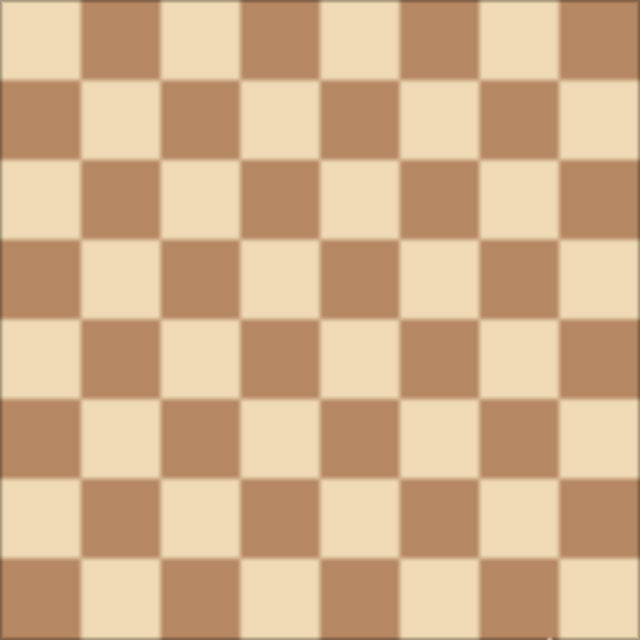
This pattern is drawn by a three.js fragment shader. Its source:

```glsl
// Soft-edged checkerboard of eight by eight tan and cream squares with a thin shaded rim.
varying vec2 vUv;

// Alternates between -1 and 1 in successive unit cells, with a soft step at each integer.
vec2 softSquareWave(vec2 p) {
  vec2 triangle = abs(mod(p + 0.5, 2.0) - 1.0) - 0.5;
  return smoothstep(-0.055, 0.055, triangle) * 2.0 - 1.0;
}

void main() {
  vec3 cream = vec3(0.938, 0.853, 0.710);
  vec3 tan_ = vec3(0.708, 0.530, 0.388);

  // Board: the grid is slightly inset, and the outer cells run on to the rim
  vec2 cell = (vUv - vec2(0.5, 0.501)) * 8.03 + 4.0;
  vec2 wave = softSquareWave(clamp(cell, 0.5, 7.5));
  vec3 color = mix(cream, tan_, 0.5 + 0.5 * wave.x * wave.y);

  // Rim: a narrow shade fading inward from the four sides
  vec2 toSide = min(vUv, 1.0 - vUv);
  float rim = 1.0 - smoothstep(0.0, 0.007, min(toSide.x, toSide.y));
  color *= mix(vec3(1.0), vec3(0.70, 0.69, 0.68), rim);

  // Worn nick on the lower side
  float nick = 1.0 - smoothstep(0.001, 0.007, length(vUv - vec2(0.859, 0.0)));
  color = mix(color, cream, 0.7 * nick);

  gl_FragColor = vec4(color, 1.0);
}
```
